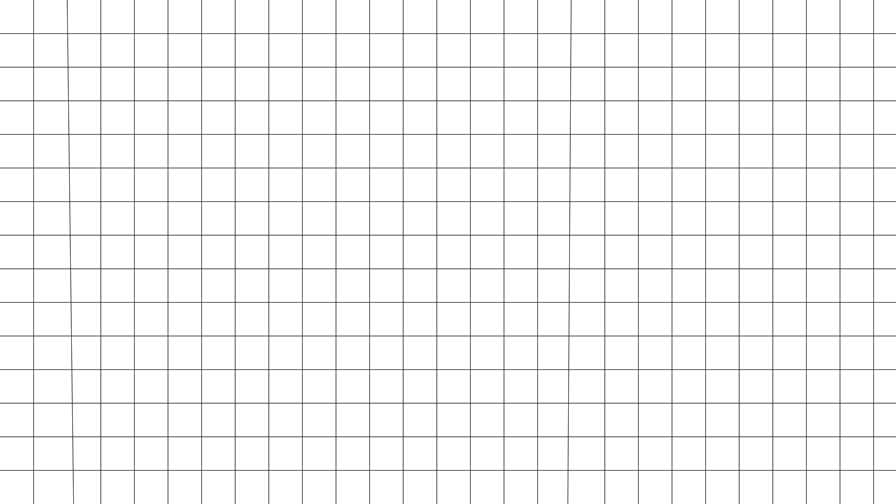
This pattern is drawn by a Shadertoy shader. Its source:

```glsl
// Share of a pixel-wide filter covered by a thin line at the given distance
float lineCoverage(float dist, float width, float filterWidth) {
    float overlap = 0.5 * (width + filterWidth) - abs(dist);
    return clamp(overlap, 0.0, min(width, filterWidth)) / filterWidth;
}

// Sideways drift of the two leaning uprights, growing toward the bottom
float lean(float column, float height) {
    float slope = column == 2.0 ? 0.19 : column == 17.0 ? -0.1 : 0.0;
    return slope * (1.0 - height);
}

void mainImage(out vec4 fragColor, in vec2 fragCoord) {
    // Square cells, fifteen to the canvas height
    vec2 cell = 15.0 * fragCoord / iResolution.y;
    float filterWidth = 1.25 * 15.0 / iResolution.y;

    // Nearest inner rule on each axis; the canvas border stays open
    float column = max(round(cell.x), 1.0);
    float row = clamp(round(cell.y), 1.0, 14.0);
    float acrossDist = cell.x - column - lean(column, cell.y / 15.0);

    float upright = lineCoverage(acrossDist, 0.023, filterWidth);
    float level = lineCoverage(cell.y - row, 0.023, filterWidth);

    // Dark grey ink on white paper
    float ink = 1.0 - (1.0 - upright) * (1.0 - level);
    fragColor = vec4(mix(vec3(1.0), vec3(0.2), ink), 1.0);
}
```
